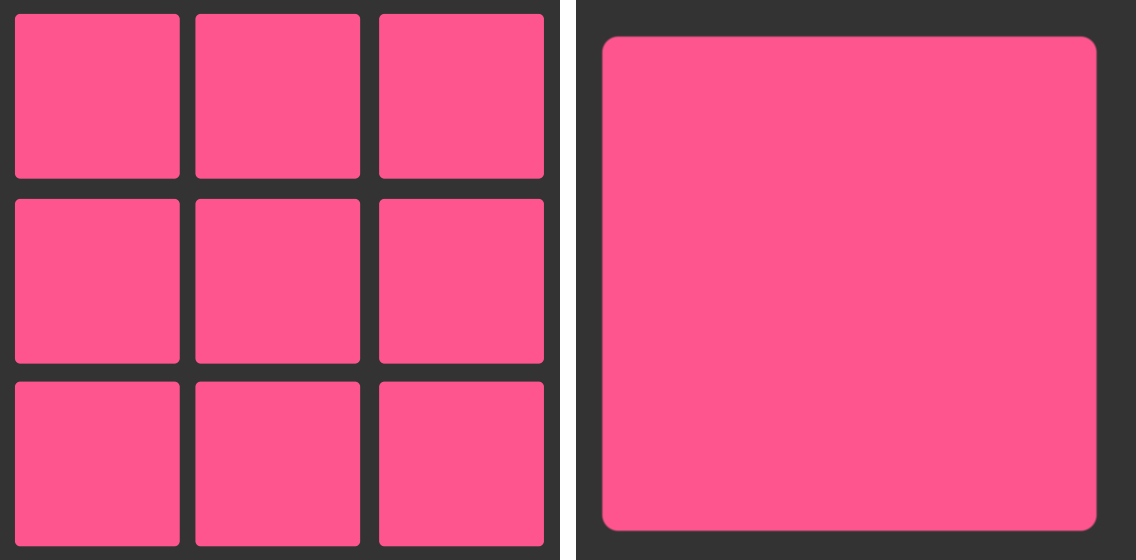
Left: the whole. Right: its middle third, enlarged.
This pattern is drawn by a WebGL 2 fragment shader. Its source:

```glsl
#version 300 es
precision highp float;
// Three by three grid of flat pink rounded tiles on a charcoal ground.
// Each pixel finds its cell, then measures a rounded-box distance to the
// tile centre; slightly uneven centres give the gutters different widths.

uniform vec2 u_resolution;
out vec4 fragColor;

const float GRID_COUNT = 3.0;
const vec3 COLUMN_CENTERS = vec3(0.1738, 0.4961, 0.8242); // left to right
const vec3 ROW_CENTERS = vec3(0.1715, 0.4978, 0.8281);    // bottom to top
const float TILE_HALF_SIZE = 0.1471;
const float CORNER_RADIUS = 0.0095;
const float EDGE_SOFTNESS = 0.0009;
const vec3 TILE_COLOR = vec3(1.0, 0.333, 0.56);
const vec3 GROUND_COLOR = vec3(0.2);

// Signed distance to a rounded square centred at the origin.
float roundedSquare(vec2 p, float halfSize, float radius) {
    vec2 d = abs(p) - halfSize + radius;
    return length(max(d, 0.0)) + min(max(d.x, d.y), 0.0) - radius;
}

void main() {
    vec2 uv = gl_FragCoord.xy / u_resolution;

    // Cell and its tile centre
    ivec2 cell = ivec2(clamp(floor(uv * GRID_COUNT), 0.0, GRID_COUNT - 1.0));
    vec2 center = vec2(COLUMN_CENTERS[cell.x], ROW_CENTERS[cell.y]);

    // Tile coverage, softened by at least one pixel in total
    float dist = roundedSquare(uv - center, TILE_HALF_SIZE, CORNER_RADIUS);
    float soft = max(EDGE_SOFTNESS, 0.6 / min(u_resolution.x, u_resolution.y));
    float coverage = 1.0 - smoothstep(-soft, soft, dist);

    fragColor = vec4(mix(GROUND_COLOR, TILE_COLOR, coverage), 1.0);
}
```
